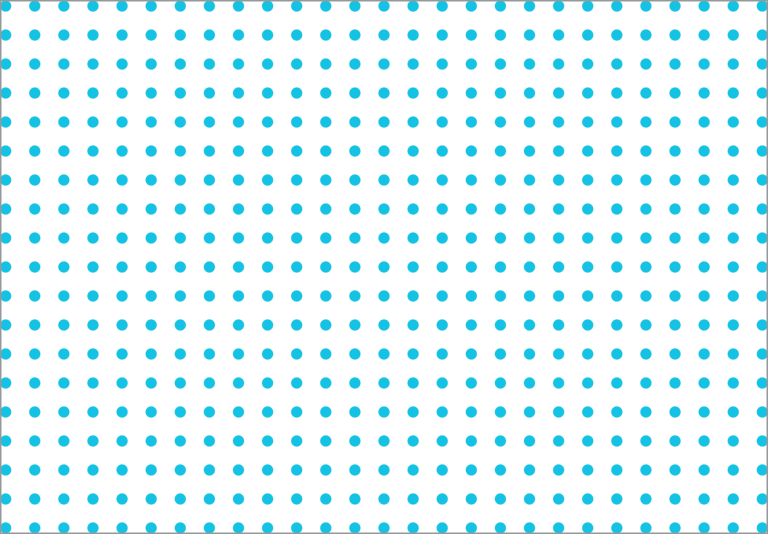
A WebGL 1 fragment shader for this pattern:

```glsl
precision highp float;
// Cyan polka dots on a square grid, 27 across and 19 down, in a thin grey frame.

uniform vec2 u_resolution;

// Signed distance to the nearest dot of a grid centred on the origin.
float dotGrid(vec2 p, vec2 pitch, float radius) {
  vec2 cell = (fract(p / pitch + 0.5) - 0.5) * pitch;
  return length(cell) - radius;
}

// Distance inward from the nearest canvas edge.
float edgeDistance(vec2 p, vec2 halfSize) {
  vec2 inset = halfSize - abs(p);
  return min(inset.x, inset.y);
}

void main() {
  // Centred coordinates; the canvas height is 1.
  float pixel = 1.0 / u_resolution.y;
  vec2 p = (gl_FragCoord.xy - 0.5 * u_resolution) * pixel;
  vec2 halfSize = 0.5 * u_resolution * pixel;

  // Dots
  float d = dotGrid(p, vec2(0.0545, 0.0543), 0.0105);
  float ink = 1.0 - smoothstep(-0.8 * pixel, 0.8 * pixel, d);
  vec3 color = mix(vec3(1.0), vec3(0.08, 0.76, 0.89), ink);

  // Frame
  float inset = edgeDistance(p, halfSize);
  float frame = clamp((0.0028 - inset) / pixel + 0.5, 0.0, 1.0);
  color = mix(color, vec3(0.58, 0.60, 0.61), frame);

  gl_FragColor = vec4(color, 1.0);
}
```
